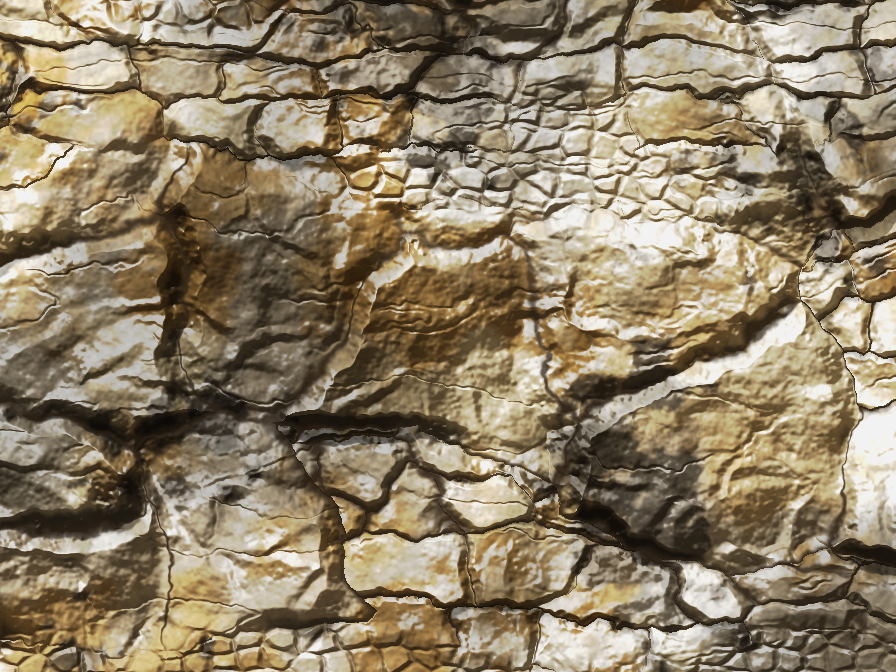
Write a Shadertoy shader that draws this texture.

```glsl
float hash(vec2 p) {
    vec3 q = fract(vec3(p.xyx) * 0.1031);
    q += dot(q, q.yzx + 33.33);
    return fract((q.x + q.y) * q.z);
}

float noise(vec2 p) {
    vec2 i = floor(p), f = fract(p);
    f = f * f * (3.0 - 2.0 * f);
    return mix(mix(hash(i), hash(i + vec2(1, 0)), f.x),
               mix(hash(i + vec2(0, 1)), hash(i + vec2(1, 1)), f.x), f.y);
}

float fbm(vec2 p, int octaves) {
    float sum = 0.0, amp = 0.5;
    for (int i = 0; i < octaves; i++) {
        sum += amp * noise(p);
        p = mat2(1.6, 1.2, -1.2, 1.6) * p + 7.3;
        amp *= 0.52;
    }
    return sum;
}

// Boxy Voronoi stones: edge distance, stone id, offset to the centre
vec4 stones(vec2 p) {
    vec2 i = floor(p), f = fract(p);
    float first = 9.0, second = 9.0;
    vec3 nearest = vec3(0);
    for (int y = -1; y <= 1; y++)
    for (int x = -1; x <= 1; x++) {
        vec2 g = vec2(x, y), c = i + g + 50.0;
        vec2 d = g + 0.12 + 0.76 * vec2(hash(c), hash(c + vec2(37, 17))) - f;
        float dist = pow(dot(d * d, abs(d)), 1.0 / 3.0);
        if (dist < first) {
            second = first;
            first = dist;
            nearest = vec3(hash(c + vec2(11, 71)), d);
        } else second = min(second, dist);
    }
    return vec4(second - first, nearest);
}

vec2 randomTilt(float id) {
    return vec2(hash(vec2(id * 91.0)), hash(vec2(id * 57.0 + 3.0))) - 0.5;
}

// Wall relief: height, crack openness (1 = solid), stone id
vec3 relief(vec2 p) {
    vec2 bend = vec2(noise(p * 5.0), noise(p * 5.0 + 31.0)) - 0.5;
    vec2 ragged = vec2(fbm(p * 21.0, 4), fbm(p * 21.0 + 13.0, 4)) - 0.48;
    vec2 q = p + 0.07 * bend + 0.042 * ragged;
    vec4 block = stones(q * vec2(3.1, 3.5) + vec2(2.3, 5.6));
    vec4 ledge = stones(q * vec2(6.5, 12.0) + 3.7);
    vec4 facet = stones(q * vec2(8.0, 9.5) + 21.0);
    vec4 gravel = stones((p + 0.018 * ragged) * vec2(25.0, 31.0));
    float gap = noise(p * 9.0 + 4.0);
    float sealed = 0.75 * smoothstep(0.45, 0.65, noise(p * 8.0 + 77.0));

    // Large tilted blocks with chipped faces
    float steps = 4.0 * fbm(q * vec2(3.2, 5.0) + block.y * 20.0, 3);
    float terrace = floor(steps) + smoothstep(0.0, 0.3, fract(steps));
    float big = smoothstep(0.0, 0.17, block.x)
              * (0.035 + 0.04 * block.y + 0.46 * dot(block.zw, randomTilt(block.y)) + 0.008 * terrace);
    big += 0.075 * smoothstep(0.0, 0.3, facet.x) * dot(facet.zw, randomTilt(facet.y));
    float bigSolid = smoothstep(0.1, 1.0, block.x / (0.012 + 0.10 * gap * gap));

    // Flat ledges near the top and in some block positions
    float thin = smoothstep(0.0, 0.2, ledge.x) * (0.010 + 0.022 * ledge.y)
               + 0.030 * dot(ledge.zw, randomTilt(ledge.y) + vec2(0.0, 0.4));
    float thinSolid = max(sealed, smoothstep(0.1, 1.0, ledge.x / (0.015 + 0.14 * gap * gap)));
    float top = smoothstep(0.70, 0.76, p.y + 0.25 * bend.x);
    float broken = max(top, step(0.76, block.y));

    // Loose gravel in pockets and along the foot
    float pocket = smoothstep(0.64, 0.74, noise(p * vec2(3.5, 6.0) + 8.0)) * (0.2 + 0.7 * top);
    pocket = max(pocket, 1.0 - smoothstep(0.04, 0.10, p.y + 0.14 * bend.y));
    float loose = 0.012 + smoothstep(0.0, 0.35, gravel.x)
                * (0.003 + 0.009 * gravel.y + 0.014 * dot(gravel.zw, randomTilt(gravel.y)));
    float looseSolid = 0.55 + 0.45 * smoothstep(0.0, 0.18, gravel.x);

    float h = mix(mix(big, thin + 0.2 * big, broken), loose, pocket);
    float solid = mix(mix(bigSolid, thinSolid, broken), looseSolid, pocket);
    h += 0.025 * fbm(p * 9.0, 5) + 0.0035 * fbm(p * 52.0 + 9.0, 3);
    h -= 0.003 * smoothstep(0.03, 0.0, abs(fbm(q * vec2(4.0, 13.0), 3) - 0.43));
    return vec3(h, solid, mix(mix(block.y, ledge.y, broken), gravel.y, pocket));
}

void mainImage(out vec4 fragColor, in vec2 fragCoord) {
    vec2 p = fragCoord / iResolution.y;
    vec3 r = relief(p);
    float e = 0.0025;
    vec2 slope = (vec2(relief(p + vec2(e, 0)).x, relief(p + vec2(0, e)).x) - r.x) / e;
    vec3 normal = normalize(vec3(-slope, 1.0));
    float sun = max(dot(normal, normalize(vec3(-0.35, 0.7, 0.72))), 0.0);

    // Shade cast by overhanging stone
    float cover = 0.0;
    for (int i = 1; i <= 4; i++) {
        float t = 0.009 * float(i);
        cover = max(cover, relief(p + t * vec2(-0.25, 1.0)).x - r.x - 0.8 * t);
    }

    // Limestone with ochre, charcoal and pale weathering
    float patches = fbm(p * 4.0 + 17.0, 5);
    float grit = fbm(p * 26.0 + 5.0, 4);
    vec3 stone = mix(vec3(0.64, 0.52, 0.33), vec3(0.86, 0.79, 0.63),
                     smoothstep(0.30, 0.62, patches + 0.4 * (r.z - 0.5) + 0.2 * (p.y - 0.5)));
    stone = mix(stone, vec3(0.68, 0.65, 0.59), 0.7 * smoothstep(0.50, 0.62, fbm(p * 5.0 + 41.0, 5)));
    float rust = smoothstep(0.58, 0.70, fbm(p * 3.6 + 63.0, 4) + 0.25 * (grit - 0.5));
    stone = mix(stone, vec3(0.64, 0.45, 0.18), 0.65 * rust);
    float soot = smoothstep(0.55, 0.65, fbm(p * 3.3 + 88.0, 5) + 0.5 * (grit - 0.5));
    stone = mix(stone, vec3(0.23, 0.21, 0.18), 0.8 * soot);
    float bleach = smoothstep(0.62, 0.86, sun) * smoothstep(0.36, 0.56, grit + 0.9 * (patches - 0.5));
    stone = mix(stone, vec3(0.93, 0.925, 0.905), 0.85 * bleach * (1.0 - 0.6 * soot));

    // Light, shade, cracks and fine grain
    vec3 color = stone * mix(vec3(0.46, 0.41, 0.33), vec3(1.57, 1.56, 1.55), sun);
    color *= mix(0.60, 1.10, smoothstep(0.35, 0.56, fbm(p * 2.6 + 120.0, 4)));
    color *= 1.0 - 0.5 * smoothstep(0.0, 0.03, cover);
    color *= 0.92 + 0.16 * noise(p * 170.0);
    color = mix(vec3(0.17, 0.125, 0.08), color, 0.18 + 0.82 * r.y);
    color -= 0.62 * max(color - 0.72, 0.0);
    fragColor = vec4(clamp(color, 0.03, 0.95), 1.0);
}
```
